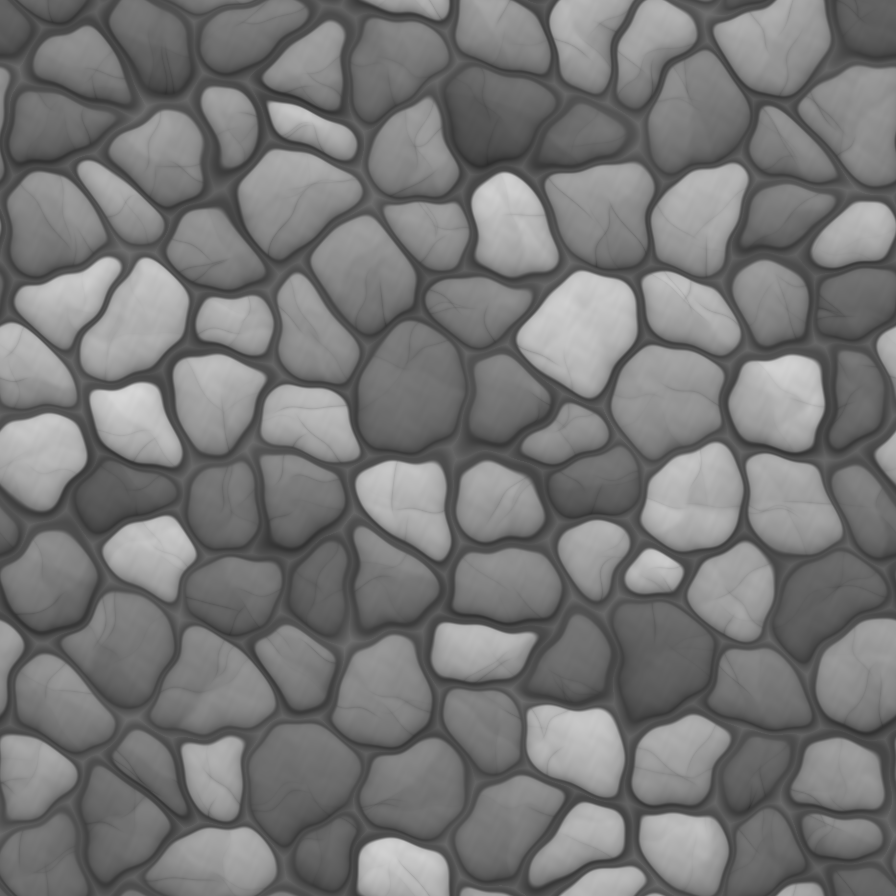
This texture map is drawn by a WebGL 2 fragment shader. Its source:

```glsl
#version 300 es
precision highp float;
// Grey cobblestones bedded in dark mortar, tiling in both directions.
// A weighted cellular pattern on a 10 by 10 wrapping grid gives the stones;
// a soft minimum of their edge distances rounds them and lights their rims.

uniform vec2 u_resolution;
out vec4 fragColor;

const float TAU = 6.2831853;
const float CELLS = 10.0;

// Three random values for a grid cell, wrapping at the tile border.
vec3 hash3(vec2 cell, float seed) {
    vec2 c = mod(cell, CELLS) + 3.7 + seed * 13.0;
    vec3 h = fract(c.xyx * vec3(0.1031, 0.1030, 0.0973));
    h += dot(h, h.yxz + 33.33);
    return fract((h.xxy + h.yzz) * h.zyx);
}

// Stone centre in xy, size weight in z.
vec3 stoneSite(vec2 cell) {
    vec3 h = hash3(cell, 0.0);
    return vec3(cell + 0.5 + 0.74 * (h.xy - 0.5), 0.2 * h.z);
}

// Bends straight cell borders with whole numbers of waves.
vec2 warp(vec2 uv) {
    vec2 broad = sin(TAU * (uv.yx * vec2(5.0, 4.0) + uv * vec2(2.0, 3.0)));
    vec2 fine = sin(TAU * (uv.yx * vec2(17.0, 19.0) + uv * vec2(6.0, 5.0)));
    return uv * CELLS + 0.1 * broad + 0.022 * fine;
}

// Finds the grid cell of the stone that owns point p.
vec2 findOwner(vec2 p) {
    vec2 base = floor(p), owner = base;
    float nearest = 1e3;
    for (int y = -2; y <= 2; y++)
    for (int x = -2; x <= 2; x++) {
        vec2 cell = base + vec2(x, y);
        vec3 site = stoneSite(cell);
        vec2 r = site.xy - p;
        float power = dot(r, r) - site.z;
        if (power < nearest) { nearest = power; owner = cell; }
    }
    return owner;
}

// Outward direction in xy, rounded distance to the cell border in z.
vec3 roundedEdge(vec2 p, vec2 owner) {
    vec3 own = stoneSite(owner);
    vec2 a = own.xy - p, outward = vec2(0.0);
    float total = 0.0;
    for (int y = -2; y <= 2; y++)
    for (int x = -2; x <= 2; x++) {
        if (x == 0 && y == 0) continue;
        vec3 site = stoneSite(owner + vec2(x, y));
        vec2 b = site.xy - p, span = b - a;
        float len = max(length(span), 0.001);
        float d = (dot(b, b) - site.z - dot(a, a) + own.z) / (2.0 * len);
        float w = exp(-13.0 * d);
        outward += w * span / len;
        total += w;
    }
    return vec3(outward / total, -log(total) / 13.0);
}

// Chiselled planes in x, thin crease lines in y.
vec2 facets(vec2 q, vec2 owner) {
    vec2 result = vec2(0.0);
    for (float i = 1.0; i < 5.0; i++) {
        vec3 h = hash3(owner, i);
        vec2 dir = vec2(cos(TAU * h.x), sin(TAU * h.x));
        float along = dot(q, vec2(-dir.y, dir.x));
        float line = dot(q, dir) + 0.4 * (h.y - 0.5) + 0.02 * sin(11.0 * along + TAU * h.z);
        float reach = smoothstep(-0.1, 0.12, along + 0.2 * (h.z - 0.5));
        result.x += (h.z - 0.5) * (smoothstep(-0.05, 0.05, line) - 0.5);
        result.y += reach * h.y * exp(-55.0 * abs(line));
    }
    return result;
}

void main() {
    vec2 uv = gl_FragCoord.xy / u_resolution;
    vec2 p = warp(uv);
    vec2 owner = findOwner(p);
    vec3 edge = roundedEdge(p, owner);
    vec3 trait = hash3(owner, 7.0);
    vec2 q = p - stoneSite(owner).xy;
    float inside = edge.z - mix(0.02, 0.065, trait.y);
    float depth = max(inside, 0.0);

    // Stone: own grey, lit from above, with a dark rounded rim.
    vec2 facet = facets(q, owner);
    float light = 1.02 + 0.16 * q.y + 0.17 * edge.y * exp(-6.0 * depth);
    light -= 0.24 * exp(-18.0 * depth);
    light += 0.12 * facet.x - 0.13 * facet.y;
    float grain = sin(TAU * (31.0 * uv.x + 17.0 * uv.y) + 2.0 * sin(TAU * 23.0 * uv.y))
                + sin(TAU * (43.0 * uv.y - 29.0 * uv.x) + 2.0 * sin(TAU * 37.0 * uv.x));
    float stone = mix(0.36, 0.72, trait.x) * (light + 0.008 * grain);

    // Mortar: lighter midway between stones, shadowed beneath them.
    float mortar = mix(0.41, 0.27, smoothstep(-0.09, 0.05, edge.z));
    mortar += 0.05 * edge.y * smoothstep(0.0, 0.05, edge.z);
    mortar += 0.03 * sin(TAU * (3.0 * uv.x + 2.0 * uv.y)) * sin(TAU * (4.0 * uv.y - uv.x));

    float grey = mix(mortar, stone, smoothstep(-0.015, 0.025, inside));
    fragColor = vec4(vec3(grey), 1.0);
}
```
